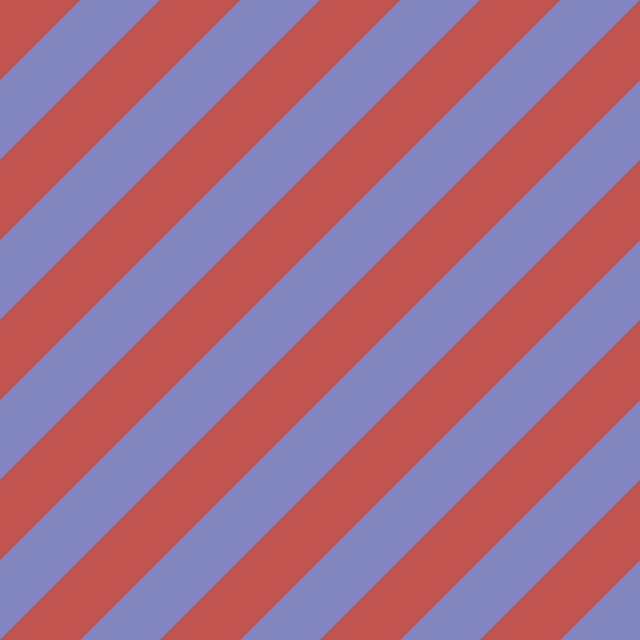
This pattern is drawn by a WebGL 1 fragment shader. Its source:

```glsl
precision highp float;
// Even diagonal stripes in two flat colours, rising from left to right.
// A folded diagonal coordinate gives a signed distance to the red stripe;
// a thin, deeper red rim lines the inside of each stripe edge.

#define REPEATS 4.0                       // whole stripe pairs per side
#define RED_SHARE 0.5                     // red part of one stripe pair
#define RIM_WIDTH 0.00195                 // in canvas widths
#define EDGE_BIAS 0.25                    // blue share on the exact edge
#define BLUE vec3(0.514, 0.529, 0.753)
#define RED vec3(0.757, 0.329, 0.306)
#define RIM_RED vec3(0.78, 0.31, 0.27)

uniform vec2 u_resolution;

// Horizontal distance to the nearest red stripe edge, negative inside.
float stripeDistance(vec2 uv) {
  float phase = fract(REPEATS * (uv.x - uv.y));
  float fromCentre = abs(fract(phase - 0.5 * RED_SHARE + 0.5) - 0.5);
  return (fromCentre - 0.5 * RED_SHARE) / REPEATS;
}

// Tent-shaped line just inside the edge, fading when thinner than a pixel.
float rimMask(float dist, float pixel) {
  float width = max(RIM_WIDTH, pixel);
  return max(1.0 - abs(dist + width) / width, 0.0) * RIM_WIDTH / width;
}

void main() {
  vec2 uv = gl_FragCoord.xy / u_resolution;
  float pixel = 1.0 / min(u_resolution.x, u_resolution.y);
  float dist = stripeDistance(uv);

  // Red stripe with its rim, then the smoothed change to blue
  vec3 colour = mix(RED, RIM_RED, rimMask(dist, pixel));
  colour = mix(colour, BLUE, clamp(dist / pixel + EDGE_BIAS, 0.0, 1.0));

  gl_FragColor = vec4(colour, 1.0);
}
```
